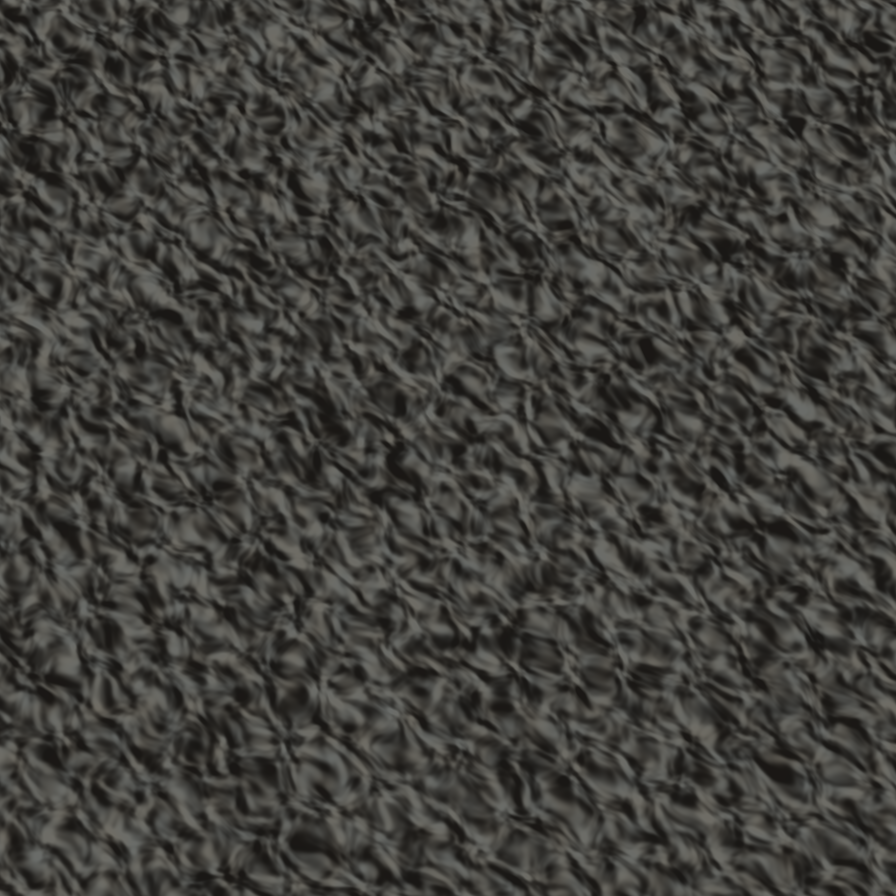
This texture is drawn by a WebGL 1 fragment shader. Its source:

```glsl
precision highp float;
// Rough dark stone: a fine crumbly surface with slanted ridges and small pits.
// Stretched, warped gradient noise forms a height field; a side light across
// the ridges and the height itself set the tone between two warm greys.

uniform vec2 u_resolution;

// Random unit vector for a lattice cell
vec2 cellGradient(vec2 cell) {
  vec3 h = fract(vec3(cell.xyx) * vec3(0.1031, 0.1030, 0.0973));
  h += dot(h, h.yzx + 33.33);
  float angle = 6.2832 * fract((h.x + h.y) * h.z);
  return vec2(cos(angle), sin(angle));
}

float gradientNoise(vec2 p) {
  vec2 cell = floor(p);
  vec2 f = p - cell;
  vec2 w = f * f * f * (f * (f * 6.0 - 15.0) + 10.0);
  vec2 e = vec2(1.0, 0.0);
  float a = dot(cellGradient(cell), f);
  float b = dot(cellGradient(cell + e.xy), f - e.xy);
  float c = dot(cellGradient(cell + e.yx), f - e.yx);
  float d = dot(cellGradient(cell + e.xx), f - e.xx);
  return mix(mix(a, b, w.x), mix(c, d, w.x), w.y);
}

// Lumps of three sizes plus thin rounded crests
float surfaceHeight(vec2 p) {
  float lumps = 0.5 * gradientNoise(p * 0.5 + 71.3)
              + 0.7 * gradientNoise(p + 205.7)
              + 0.22 * gradientNoise(p * 2.1 + 340.1);
  float crest = gradientNoise(p * 0.8 + 517.9);
  return lumps + 0.4 * (0.24 - sqrt(crest * crest + 0.015));
}

void main() {
  vec2 uv = gl_FragCoord.xy / u_resolution;

  // Grains shrink gently towards the top
  vec2 ground = vec2((uv.x - 0.5) * (0.88 + 0.24 * uv.y),
                     uv.y * (0.88 + 0.12 * uv.y)) + 2.0;

  // Axes along and across the ridges, which fall to the right
  vec2 along = vec2(0.77, -0.64);
  vec2 across = vec2(0.64, 0.77);
  vec2 p = vec2(dot(ground, along) * 50.0, dot(ground, across) * 70.0) + 300.0;

  // Bend the ridges so that they look broken and irregular
  p += 0.9 * vec2(gradientNoise(p * 0.45 + 13.1), gradientNoise(p * 0.45 + 97.6));

  // Side light and shaded hollows
  vec2 lightStep = vec2(0.05, 0.22);
  float relief = surfaceHeight(p - lightStep) - surfaceHeight(p + lightStep);
  float tone = relief + 0.8 * surfaceHeight(p);

  // Scattered deeper pits and broad, faint patches
  tone -= 0.32 * smoothstep(0.12, 0.5, gradientNoise(ground * 25.0 + 41.0));
  tone += 0.18 * gradientNoise(ground * 7.0 + 150.0);

  vec3 hollowGrey = vec3(0.100, 0.092, 0.082);
  vec3 crestGrey = vec3(0.425, 0.425, 0.403);
  vec3 color = mix(hollowGrey, crestGrey, smoothstep(-0.66, 0.66, tone));

  // Slight warm and cool drift between grains
  color *= 1.0 + vec3(0.05, 0.0, -0.05) * gradientNoise(ground * 40.0 + 260.0);
  gl_FragColor = vec4(color, 1.0);
}
```
